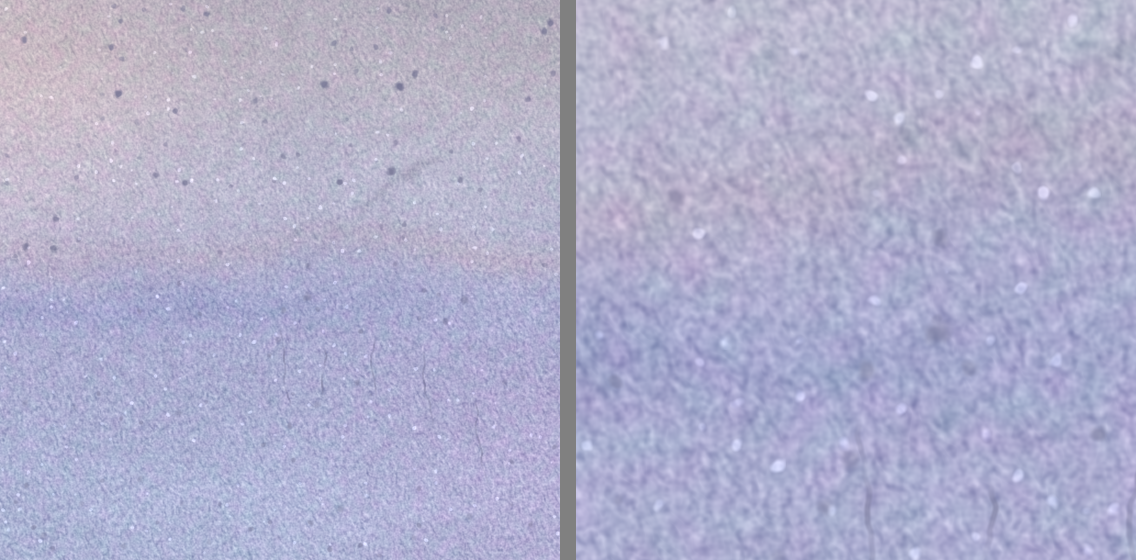
Left, the full canvas; right, a detail of the centre.
Reproduce this texture procedurally as a three.js fragment shader.

```glsl
// A pale lilac-blue, finely grained wall: a soft vertical wash with hazy warm and
// blue bands, covered by worm-like gradient noise grain, then by scattered
// dark specks, small glints, a smudge and a few hair-thin cracks.
varying vec2 vUv;

vec2 hash2(vec2 p) {
  vec3 q = fract(p.xyx * vec3(0.1031, 0.1030, 0.0973));
  q += dot(q, q.yzx + 33.33);
  return fract((q.xx + q.yz) * q.zy);
}

// Gradient noise, about -0.7 to 0.7
float noise(vec2 p) {
  vec2 i = floor(p), f = fract(p);
  vec2 u = f * f * f * (f * (f * 6.0 - 15.0) + 10.0);
  vec2 e = vec2(1.0, 0.0);
  float a = dot(hash2(i) * 2.0 - 1.0, f);
  float b = dot(hash2(i + e) * 2.0 - 1.0, f - e);
  float c = dot(hash2(i + e.yx) * 2.0 - 1.0, f - e.yx);
  float d = dot(hash2(i + 1.0) * 2.0 - 1.0, f - 1.0);
  return mix(mix(a, b, u.x), mix(c, d, u.x), u.y);
}

float fbm(vec2 p) {
  float sum = 0.0, gain = 0.6;
  for (int i = 0; i < 4; i++) {
    sum += gain * noise(p);
    p = p * 2.03 + 17.3;
    gain *= 0.5;
  }
  return sum;
}

// Bell-shaped horizontal band
float band(float y, float centre, float width) {
  float t = (y - centre) / width;
  return exp(-t * t);
}

// Broad colour of the wall
vec3 wash(vec2 p) {
  float haze = fbm(p * vec2(3.0, 5.0) + 4.0);
  float y = p.y + 0.07 * haze;
  vec3 col = mix(vec3(0.67, 0.70, 0.83), vec3(0.66, 0.67, 0.81), smoothstep(0.05, 0.42, y));
  col = mix(col, vec3(0.71, 0.71, 0.80), smoothstep(0.44, 0.68, y));
  col = mix(col, vec3(0.725, 0.705, 0.765), smoothstep(0.66, 0.9, y));
  float warm = band(y + 0.02 * sin(p.x * 7.0), 0.55, 0.035);
  col += warm * (0.7 + haze) * vec3(0.025, -0.012, -0.035);
  col -= band(y, 0.45, 0.04) * smoothstep(1.0, 0.2, p.x) * vec3(0.045, 0.035, 0.015);
  // Rosy upper left, violet lower right, dimmer top edge
  col += vec3(0.075, 0.035, 0.01) * exp(-9.0 * dot(p - vec2(0.0, 0.84), p - vec2(0.0, 0.84)));
  col += vec3(0.03, -0.012, 0.004) * smoothstep(0.4, 1.0, p.x) * smoothstep(0.5, 0.2, p.y);
  col -= 0.045 * smoothstep(0.8, 1.05, p.y) * (0.5 + 0.5 * p.x);
  return col + 0.05 * haze;
}

// Short wavy strands, leaning down to the right
float grain(vec2 p) {
  vec2 q = vec2(dot(p, vec2(0.88, 0.47)) * 165.0, dot(p, vec2(-0.47, 0.88)) * 108.0);
  q += 0.7 * vec2(noise(q * 0.45 + 31.0), noise(q * 0.45 + 73.0));
  float strand = 0.22 - abs(noise(q + 9.0));
  return 0.75 * noise(q) + 0.4 * strand + 0.45 * noise(p * 255.0 + 5.0);
}

// Ragged dots, one at most in each cell of a grid
float specks(vec2 p, float cells, float chance, float radius, float seed) {
  vec2 q = p * cells, id = floor(q);
  vec2 pick = hash2(id + seed), place = 0.2 + 0.6 * hash2(id + seed + 51.0);
  float r = radius * (0.55 + 0.6 * pick.y);
  float d = length(q - id - place) / cells + 0.004 * noise(p * 130.0 + seed);
  return step(pick.x, chance) * (0.5 + 0.5 * pick.y) * smoothstep(r + 0.0015, r * 0.35, d);
}

// Thin wandering lines in the lower middle
float cracks(vec2 p) {
  float sum = 0.0;
  for (int i = 0; i < 5; i++) {
    float k = float(i);
    vec2 h = hash2(vec2(k, 7.0));
    float top = 0.42 - 0.045 * k * h.x;
    float len = 0.1 + 0.1 * h.y;
    float t = (top - p.y) / len;
    float x = 0.5 + 0.085 * k + 0.06 * (h.y - 0.3) * t + 0.025 * fbm(vec2(p.y * 14.0, k * 5.7));
    float fade = smoothstep(0.0, 0.15, t) * smoothstep(1.0, 0.7, t);
    sum += fade * (0.55 + noise(vec2(p.y * 40.0, k))) * smoothstep(0.0028, 0.0006, abs(p.x - x));
  }
  return clamp(sum, 0.0, 1.0);
}

void main() {
  vec2 p = vUv;
  vec3 col = wash(p);

  // Grain grows stronger downwards, with faint colour mottling
  col += grain(p) * mix(0.22, 0.165, smoothstep(0.2, 0.9, p.y)) * vec3(1.05, 1.0, 0.8);
  col += 0.04 * noise(p * 46.0 + 3.0) * vec3(1.0, -0.6, 0.4);
  col += 0.035 * noise(p * 28.0);

  // Diagonal smudge on the upper right
  vec2 s = p - vec2(0.72, 0.68);
  float across = s.y - 0.65 * s.x + 0.03 * noise(p * 22.0);
  float smudge = band(across, 0.0, 0.009) * smoothstep(0.1, 0.04, abs(s.x));
  col -= 0.07 * smudge * (0.7 + noise(p * 35.0));

  // Dark specks, mostly in the upper half
  float upper = smoothstep(0.36, 0.55, p.y);
  float dark = 0.85 * upper * specks(p, 8.0, 0.32, 0.0085, 3.0);
  dark = max(dark, 0.7 * mix(0.45, 1.0, upper) * specks(p, 17.0, 0.17, 0.0065, 22.0));
  dark = max(dark, 0.45 * specks(p, 26.0, 0.12, 0.005, 40.0));
  dark = max(dark, 0.5 * cracks(p));
  col = mix(col, vec3(0.43, 0.43, 0.56), dark);

  // Tiny pale glints
  col += 0.17 * specks(p, 48.0, 0.13, 0.0032, 64.0);
  gl_FragColor = vec4(clamp(col, 0.0, 1.0), 1.0);
}
```
